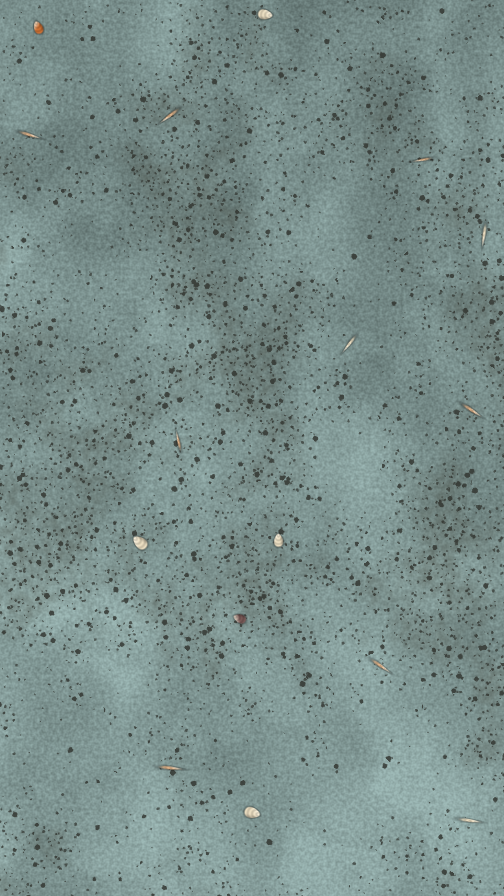
This texture is drawn by a WebGL 2 fragment shader. Its source:

```glsl
#version 300 es
precision highp float;

uniform vec2 u_resolution;
out vec4 fragColor;

// Lengths are in canvas widths
const vec3 GROUND_DARK = vec3(0.375, 0.445, 0.435);
const vec3 GROUND_LIGHT = vec3(0.595, 0.700, 0.690);
const vec3 STAIN = vec3(0.33, 0.36, 0.33);
const vec3 SPECK = vec3(0.19, 0.20, 0.18);
const vec3 CREAM = vec3(0.90, 0.85, 0.74);
const vec3 ORANGE = vec3(0.78, 0.43, 0.20);
const vec3 MAUVE = vec3(0.46, 0.34, 0.33);
const vec3 PEARL = vec3(0.96, 0.93, 0.86);
const float CLOUD_AMOUNT = 0.50;
const float GRAIN_AMOUNT = 0.36;
const float STAIN_AMOUNT = 0.42;
const float SPECK_OPACITY = 0.82;
const float SHELL_CELL = 0.2;
const float SHELL_SHARE = 0.45;
const float SLIVER_SHARE = 0.25;
const vec2 SHELL_SIZE = vec2(0.0145, 0.0098);
const vec2 SLIVER_SIZE = vec2(0.0165, 0.0027);

vec2 random2(vec2 cell) {
    vec3 q = fract(cell.xyx * vec3(0.1031, 0.1030, 0.0973));
    q += dot(q, q.yzx + 33.33);
    return fract((q.xx + q.yz) * q.zy);
}

float corner(vec2 cell, vec2 offset) {
    float angle = 6.2832 * random2(cell).x;
    return dot(vec2(cos(angle), sin(angle)), offset);
}

float gradientNoise(vec2 p) {
    vec2 i = floor(p), f = p - i;
    vec2 w = f * f * f * (f * (f * 6.0 - 15.0) + 10.0);
    vec2 e = vec2(1.0, 0.0);
    return mix(mix(corner(i, f), corner(i + e, f - e), w.x),
               mix(corner(i + e.yx, f - e.yx), corner(i + 1.0, f - 1.0), w.x), w.y);
}

float fbm(vec2 p) {
    float sum = 0.0, gain = 1.0;
    for (int i = 0; i < 4; i++) {
        sum += gain * gradientNoise(p);
        p = mat2(1.6, 1.2, -1.2, 1.6) * p + 17.3;
        gain *= 0.5;
    }
    return sum;
}

// Coverage of round specks scattered on a jittered grid
float specks(vec2 p, float cells, vec2 radii, float density, float seed, float px) {
    vec2 home = floor(p * cells);
    float cover = 0.0;
    for (int y = -1; y <= 1; y++) {
        for (int x = -1; x <= 1; x++) {
            vec2 cell = home + vec2(x, y) + seed;
            vec2 pick = random2(cell + 41.0);
            vec2 centre = (cell - seed + random2(cell)) / cells;
            float radius = mix(radii.x, radii.y, pick.y * pick.y);
            float edge = length(p - centre) - radius;
            float dot01 = 1.0 - smoothstep(-0.7 * px, 0.7 * px, edge);
            cover = max(cover, dot01 * step(pick.x, density));
        }
    }
    return cover;
}

// Lays shell flakes and slivers over the ground
vec3 addShells(vec3 ground, vec2 p, float px) {
    vec2 cell = floor(p / SHELL_CELL);
    vec2 pick = random2(cell + 71.0);
    vec2 kind = random2(cell + 37.0);
    float hue = random2(cell + 91.0).x;
    vec2 local = p - (cell + mix(vec2(0.15), vec2(0.85), random2(cell + 13.0))) * SHELL_CELL;
    float c = cos(6.2832 * pick.y), s = sin(6.2832 * pick.y);
    local = mat2(c, -s, s, c) * local;

    float sliver = step(kind.x, SLIVER_SHARE);
    vec2 size = mix(SHELL_SIZE, SLIVER_SIZE, sliver) * mix(0.8, 1.1, kind.y);
    vec2 u = local / size;
    u.y /= 1.0 - 0.25 * clamp(u.x, -1.0, 1.0);
    float edge = (length(u) - 1.0) * size.y;
    float present = step(pick.x, SHELL_SHARE);

    vec3 tint = mix(CREAM, ORANGE, smoothstep(0.35, 0.6, hue) * (1.0 - 0.6 * sliver));
    tint = mix(tint, MAUVE, step(0.8, hue) * (1.0 - sliver));
    tint = mix(tint, PEARL, 0.7 * smoothstep(-0.1, 0.9, u.x + 0.4 * u.y));
    tint *= 0.95 + 0.07 * sin(11.0 * length(u - vec2(1.0, 0.0)));
    tint *= 1.0 - 0.25 * smoothstep(0.2, 1.0, -u.y);

    float halo = 1.0 - smoothstep(0.0, 0.004, edge);
    ground *= 1.0 - 0.3 * halo * present;
    return mix(ground, tint, present * (1.0 - smoothstep(-0.8 * px, 0.8 * px, edge)));
}

void main() {
    vec2 p = gl_FragCoord.xy / u_resolution.x;
    float height = gl_FragCoord.y / u_resolution.y;
    float px = 1.0 / u_resolution.x;

    // Weathered ground: clouds, pale patches, streaks and fine grain
    float cloud = fbm(p * vec2(3.4, 2.6) + 5.0);
    float patches = smoothstep(0.05, 0.3, fbm(p * 5.0 + 0.5 * cloud + 31.0));
    float streak = gradientNoise(p * vec2(10.0, 1.3) + 60.0) * smoothstep(0.4, 1.0, height);
    float grain = gradientNoise(p * 125.0) + 0.8 * gradientNoise(p * 230.0 + 7.0);
    float tone = 0.51 + CLOUD_AMOUNT * cloud + 0.13 * patches + 0.3 * streak;
    tone += GRAIN_AMOUNT * grain + 0.34 * (0.5 - height) + 0.10 * (0.5 - p.x);
    vec3 color = mix(GROUND_DARK, GROUND_LIGHT, clamp(tone, -0.15, 1.1));

    // Clustered dirt: soft stains under dark specks
    float band = smoothstep(0.1, 0.45, height) * (1.0 - smoothstep(0.6, 0.95, height));
    float density = 0.20 + 0.16 * band + 0.75 * fbm(p * vec2(3.6, 2.4) + 83.0);
    density = clamp(density + 0.45 * gradientNoise(p * 13.0 + 3.0), 0.04, 0.8);
    float mottle = 0.7 + 0.9 * gradientNoise(p * 60.0 + 11.0);
    color = mix(color, STAIN, STAIN_AMOUNT * smoothstep(0.25, 0.8, density) * mottle);

    vec2 ragged = p + 0.0022 * vec2(gradientNoise(p * 210.0), gradientNoise(p * 210.0 + 50.0));
    float coarse = specks(ragged, 46.0, vec2(0.0022, 0.0058), density, 200.0, px);
    float fine = specks(ragged, 90.0, vec2(0.0012, 0.0030), density, 500.0, px);
    color = mix(color, SPECK, SPECK_OPACITY * max(coarse, 0.85 * fine));

    fragColor = vec4(addShells(color, p, px), 1.0);
}
```
